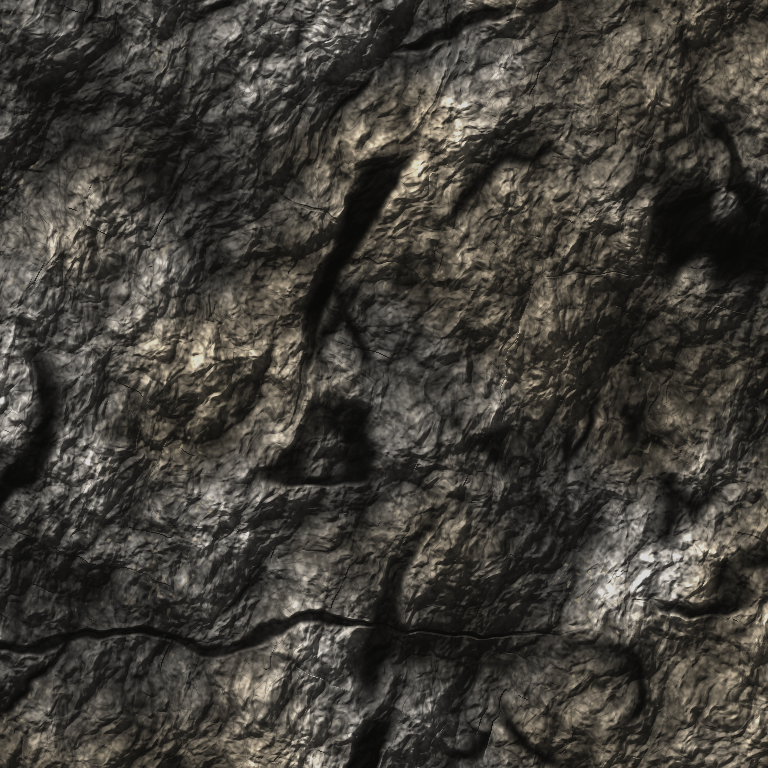
Reproduce this texture procedurally as a Shadertoy shader.

```glsl
// A weathered dark cliff face: angular boulders, steep fissures, ledges and grit.
// Layers of cellular facets on ragged, leaning coordinates form a height field,
// which is lit from above and tinted with stains, streaks and pale specks.

const vec3 LIGHT_DIR = vec3(-0.37, 0.72, 0.58);
const vec2 LEAN = vec2(0.33, 0.944);          // long axis of the boulders
const vec3 COOL_STONE = vec3(1.00, 0.97, 0.93);
const vec3 WARM_STONE = vec3(1.05, 0.96, 0.82);
const vec3 PALE_SPECK = vec3(0.62, 0.57, 0.47);
const vec3 SHADOW = vec3(0.034, 0.034, 0.031);
const float EXPOSURE = 0.66;
const float AMBIENT = 0.22;
const float FACET_SCALE = 4.2;                // largest boulders per canvas
const float FACET_SLOPE = 0.46;
const float GRIT_SLOPE = 0.50;
const float FISSURE_WIDTH = 0.10;
const float LEDGE_WIDTH = 0.06;
const float SLOPE_STEP = 0.0012;
const mat2 TURN = mat2(0.8, 0.6, -0.6, 0.8);

vec2 hash2(vec2 p) {
    vec3 a = fract(p.xyx * vec3(0.1031, 0.1030, 0.0973));
    a += dot(a, a.yzx + 33.33);
    return fract((a.xx + a.yz) * a.zy);
}

float noise(vec2 p) {
    vec2 i = floor(p), f = fract(p);
    f = f * f * (3.0 - 2.0 * f);
    float low = mix(hash2(i).x, hash2(i + vec2(1, 0)).x, f.x);
    float high = mix(hash2(i + vec2(0, 1)).x, hash2(i + vec2(1, 1)).x, f.x);
    return mix(low, high, f.y);
}

float fbm(vec2 p) {
    float sum = 0.0, amp = 0.53;
    for (int i = 0; i < 4; i++) {
        sum += amp * noise(p);
        p = 2.0 * TURN * p + 7.3;
        amp *= 0.5;
    }
    return sum;
}

// Highest of the tilted, rotated pyramids nearby: x = height, y = gap to the next
vec2 facets(vec2 p) {
    vec2 cell = floor(p);
    float best = -9.0, second = -9.0;
    for (int y = -1; y <= 1; y++)
    for (int x = -1; x <= 1; x++) {
        vec2 id = cell + vec2(x, y);
        vec2 site = hash2(id), trait = hash2(id + 91.7);
        vec2 d = p - id - site;
        vec2 axis = vec2(cos(trait.x * 6.283), sin(trait.x * 6.283));
        vec2 e = abs(vec2(dot(d, axis), dot(d, vec2(-axis.y, axis.x))));
        vec2 tilt = hash2(id + 37.1) - 0.5;
        float h = 0.4 * trait.y + 1.1 * dot(d, tilt)
                - 0.2 * dot(d, d) - 0.8 * max(e.x, e.y);
        second = max(second, min(best, h));
        best = max(best, h);
    }
    return vec2(best, best - second);
}

// Dark seam along the mid level of a rough field, its width varying with mask
float seam(vec2 p, float width, float mask) {
    float w = width * mask + 0.003;
    float field = noise(p) + 0.35 * (noise(p * 3.3 + 5.0) - 0.5);
    return mask * (1.0 - smoothstep(0.3 * w, w, abs(field - 0.5)));
}

// x = height, y = openness to the sky, z = crack darkness
vec3 relief(vec2 p) {
    // ragged warp, then lean the axes
    vec2 warp = vec2(fbm(p * 6.0 + 3.1), fbm(p * 6.0 + 41.7)) - 0.5;
    vec2 r = TURN * p * 60.0;
    vec2 fray = vec2(noise(r), noise(r + 19.0)) - 0.5;
    vec2 w = p + 0.06 * warp + 0.006 * fray;
    vec2 q = vec2(dot(w, vec2(LEAN.y, -LEAN.x)), dot(w, LEAN));

    // boulders down to chips
    float height = 0.0, open = 1.0, crack = 0.0;
    float scale = FACET_SCALE, slope = FACET_SLOPE;
    for (int i = 0; i < 5; i++) {
        vec2 f = facets(q * scale * vec2(1.2, 0.8) + float(i) * 17.3);
        height += slope * f.x / scale;
        float depth = 1.0 / (1.0 + float(i));
        open *= mix(1.0, mix(0.5, 1.15, smoothstep(-0.35, 0.15, f.x)), sqrt(depth) * 0.8);
        float broken = smoothstep(0.45, 0.75, noise(p * 9.0 + float(i) * 9.0));
        crack = max(crack, broken * 0.9 * depth * (1.0 - smoothstep(0.0, 0.1, f.y)));
        scale *= 2.1;
        slope *= 0.95;
    }

    // steep fissures and level ledges
    float gap = seam(q * vec2(6.0, 2.0) + 5.2, FISSURE_WIDTH,
                     smoothstep(0.5, 0.8, noise(p * 4.3 + 12.0)));
    float ledge = seam(w * vec2(2.4, 6.5) + 28.4, LEDGE_WIDTH,
                       smoothstep(0.48, 0.75, noise(p * 5.1 + 63.0)));
    height -= 0.012 * gap + 0.008 * ledge;
    crack = max(crack, max(0.95 * gap, 0.85 * ledge));

    // grit
    vec2 g = w * 65.0;
    float freq = 65.0;
    for (int i = 0; i < 3; i++) {
        g = TURN * g + 11.0;
        height += GRIT_SLOPE * noise(g) / freq;
        g *= 1.9;
        freq *= 1.9;
    }
    return vec3(height, open, crack);
}

void mainImage(out vec4 fragColor, in vec2 fragCoord) {
    vec2 p = fragCoord / iResolution.y;
    vec3 rock = relief(p);
    vec2 slope = vec2(relief(p + vec2(SLOPE_STEP, 0.0)).x,
                      relief(p + vec2(0.0, SLOPE_STEP)).x) - rock.x;
    vec3 normal = normalize(vec3(-slope / SLOPE_STEP, 1.0));
    float light = AMBIENT + (1.0 - AMBIENT) * max(dot(normal, LIGHT_DIR), 0.0);

    // stains, soot patches, run-off streaks and mineral grain
    float stain = smoothstep(0.36, 0.68, fbm(p * 4.0 + 51.0) + 0.22 * (p.x - 0.5));
    float soot = smoothstep(0.32, 0.62, fbm(p * 3.6 + 80.0));
    vec2 q = vec2(dot(p, vec2(LEAN.y, -LEAN.x)), dot(p, LEAN));
    float streak = fbm(q * vec2(55.0, 18.0));
    float grain = 0.5 * (noise(TURN * p * 170.0) + noise(q * 290.0 + 4.0));
    float albedo = mix(0.70, 1.15, soot) * mix(0.65, 1.35, streak)
                 * mix(0.6, 1.4, grain);

    float tone = EXPOSURE * light * albedo * rock.y * (1.0 - rock.z);
    vec3 color = SHADOW + tone * mix(COOL_STONE, WARM_STONE, stain);

    // sparse lichen and chipped mineral
    float speck = smoothstep(0.74, 0.92, noise(q * vec2(200.0, 150.0) + 33.0))
                * smoothstep(0.45, 0.7, fbm(p * 9.0 + 15.0));
    color = mix(color, PALE_SPECK * (0.3 + light), 0.5 * speck * (1.0 - rock.z));
    fragColor = vec4(min(color, vec3(0.85)), 1.0);
}
```
